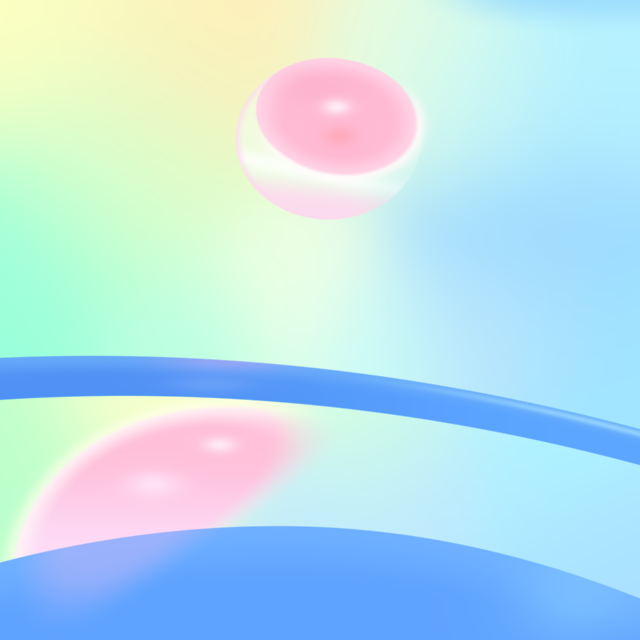
Reproduce this background procedurally as a WebGL 1 fragment shader.

```glsl
precision highp float;
// Pastel sky with a glossy pink bubble, a blue ribbon, a pink drop and a blue hill.

uniform vec2 u_resolution;

#define BUBBLE_POS vec2(0.513, 0.783)
#define BUBBLE_SIZE vec2(0.145, 0.126)
#define DISC_POS vec2(0.527, 0.817)
#define DISC_SIZE vec2(0.128, 0.091)
#define DROP_POS vec2(0.240, 0.227)
#define DROP_SIZE vec2(0.276, 0.118)
#define PINK vec3(1.0, 0.73, 0.83)
#define PALE_PINK vec3(0.99, 0.85, 0.93)
#define RIBBON_BLUE vec3(0.31, 0.57, 0.96)
#define HILL_BLUE vec3(0.37, 0.64, 1.0)

// Colour in rgb, weight in a; dividing by the sum blends the glows.
vec4 glow(vec2 p, vec2 center, float radius, vec3 color) {
  vec2 d = (p - center) / radius;
  return vec4(color, 1.0) * (exp(-dot(d, d)) + 0.0005);
}

float spot(vec2 p, vec2 center, vec2 size) {
  vec2 d = (p - center) / size;
  return exp(-dot(d, d));
}

float arch(float x, float peakX, float peakY, float bend) {
  return peakY - bend * (x - peakX) * (x - peakX);
}

float ellipse(vec2 p, vec2 size) {
  return (length(p / size) - 1.0) * min(size.x, size.y);
}

vec2 rotate(vec2 p, float angle) {
  float c = cos(angle), s = sin(angle);
  return vec2(c * p.x + s * p.y, c * p.y - s * p.x);
}

vec3 upperSky(vec2 p) {
  vec4 sum = glow(p, vec2(0.0, 1.0), 0.20, vec3(0.99, 1.0, 0.76));
  sum += glow(p, vec2(0.32, 0.93), 0.17, vec3(1.0, 0.94, 0.73));
  sum += glow(p, vec2(0.0, 0.56), 0.18, vec3(0.59, 1.0, 0.86));
  sum += glow(p, vec2(0.20, 0.73), 0.18, vec3(0.85, 1.0, 0.80));
  sum += glow(p, vec2(0.46, 0.55), 0.13, vec3(0.94, 1.0, 0.90));
  sum += glow(p, vec2(0.30, 0.45), 0.12, vec3(0.73, 1.0, 0.89));
  sum += glow(p, vec2(0.63, 0.87), 0.14, vec3(0.89, 0.99, 0.89));
  sum += glow(p, vec2(0.76, 0.83), 0.12, vec3(0.79, 0.98, 0.97));
  sum += glow(p, vec2(0.94, 0.86), 0.14, vec3(0.72, 0.95, 1.0));
  sum += glow(p, vec2(0.84, 0.64), 0.18, vec3(0.61, 0.85, 1.0));
  sum += glow(p, vec2(0.75, 0.48), 0.13, vec3(0.75, 0.91, 0.99));
  sum += glow(p, vec2(0.59, 0.45), 0.11, vec3(0.79, 0.99, 0.97));
  sum += glow(p, vec2(0.97, 0.41), 0.15, vec3(0.63, 0.90, 1.0));
  vec3 color = sum.rgb / sum.a;
  float cloud = smoothstep(-0.015, 0.05, p.y - arch(p.x, 0.98, 0.955, -0.22));
  return mix(color, vec3(0.59, 0.85, 0.99), 0.75 * cloud * smoothstep(0.62, 0.82, p.x));
}

vec3 lowerSky(vec2 p) {
  vec4 sum = glow(p, vec2(0.0, 0.25), 0.15, vec3(0.73, 1.0, 0.80));
  sum += glow(p, vec2(0.27, 0.37), 0.17, vec3(0.97, 1.0, 0.80));
  sum += glow(p, vec2(0.58, 0.33), 0.12, vec3(0.82, 1.0, 0.89));
  sum += glow(p, vec2(0.88, 0.28), 0.15, vec3(0.69, 0.97, 1.0));
  sum += glow(p, vec2(0.66, 0.23), 0.12, vec3(0.75, 0.91, 1.0));
  sum += glow(p, vec2(0.47, 0.19), 0.11, vec3(0.75, 0.92, 1.0));
  sum += glow(p, vec2(0.93, 0.15), 0.15, vec3(0.66, 0.87, 1.0));
  return sum.rgb / sum.a;
}

vec3 addBubble(vec3 color, vec2 p, float px) {
  // Clear shell with a pink base and a bright band
  vec2 q = p - BUBBLE_POS;
  float shell = ellipse(q, BUBBLE_SIZE);
  float inside = smoothstep(px, -px, shell);
  float side = 1.0 - smoothstep(0.02, 0.12, q.x);
  float base = smoothstep(-0.055, -0.105, q.y + 0.12 * q.x);
  vec3 glass = mix(color, vec3(0.95, 1.0, 0.95), 0.55);
  glass = mix(glass, PALE_PINK, 0.9 * base);
  glass = mix(glass, vec3(1.0), 0.75 * exp(-pow((q.y + 0.057 + 0.20 * q.x) / 0.014, 2.0)));
  glass = mix(glass, PALE_PINK, 0.7 * side * smoothstep(-0.012, 0.0, shell));
  color = mix(color, glass, inside * mix(0.55, 1.0, side));
  // Tilted pink disc with a white lip
  q = rotate(p - DISC_POS, -0.17);
  float disc = ellipse(q, DISC_SIZE);
  float lower = smoothstep(0.05, -0.05, q.y - 0.5 * q.x);
  color = mix(color, vec3(1.0, 0.98, 0.98), 0.85 * lower * exp(-pow(disc / 0.009, 2.0)));
  vec3 fill = mix(PINK, vec3(1.0, 0.83, 0.90), smoothstep(-0.032, 0.0, disc));
  fill = mix(fill, vec3(0.98, 0.68, 0.79), 0.5 * spot(q, vec2(-0.04, 0.04), vec2(0.07, 0.03)));
  fill = mix(fill, vec3(1.0, 0.64, 0.70), 0.7 * spot(p, vec2(0.532, 0.787), vec2(0.025, 0.016)));
  fill = mix(fill, vec3(1.0, 0.95, 0.98), 0.9 * spot(p, vec2(0.526, 0.833), vec2(0.022, 0.012)));
  return mix(color, fill, smoothstep(px, -px - 0.004 * lower, disc));
}

// A tilted ellipse, bowed and tapering towards its upper right end
float dropDistance(vec2 p) {
  vec2 q = rotate(p - DROP_POS, 0.55);
  q.y += 0.67 * q.x * q.x;
  return ellipse(q, vec2(DROP_SIZE.x, DROP_SIZE.y - 0.1 * q.x));
}

vec3 addDrop(vec3 color, vec2 p, float d, float px) {
  float upper = smoothstep(-0.06, 0.04, rotate(p - DROP_POS, 0.55).y);
  color = mix(color, vec3(1.0, 1.0, 0.92), 0.6 * upper * exp(-pow(d / 0.012, 2.0)));
  vec3 fill = mix(vec3(0.99, 0.86, 0.97), vec3(1.0, 0.75, 0.85), smoothstep(0.13, 0.30, p.y));
  fill = mix(fill, vec3(1.0, 0.96, 0.97), smoothstep(-0.035, 0.0, d) * (0.25 + 0.65 * upper));
  fill = mix(fill, vec3(1.0, 0.94, 0.97), 0.85 * spot(p, vec2(0.343, 0.305), vec2(0.026, 0.012)));
  fill = mix(fill, vec3(1.0, 0.91, 0.97), 0.8 * spot(p, vec2(0.240, 0.243), vec2(0.042, 0.020)));
  float soft = mix(0.035, 0.005, upper) + px;
  return mix(color, fill, smoothstep(0.3 * soft, -soft, d));
}

void main() {
  vec2 p = gl_FragCoord.xy / u_resolution;
  float px = 1.0 / min(u_resolution.x, u_resolution.y);
  float top = arch(p.x, 0.143, 0.444, 0.156);
  float bottom = arch(p.x, 0.195, 0.3815, 0.167);
  vec3 color = addBubble(upperSky(p), p, px);

  // Drop and hill beneath the ribbon
  float d = dropDistance(p);
  vec3 below = addDrop(lowerSky(p), p, d, px);
  float crest = arch(p.x, 0.436, 0.178, p.x < 0.436 ? 0.30 : 0.356);
  vec3 hill = mix(HILL_BLUE, vec3(0.46, 0.71, 1.0), 0.7 * smoothstep(0.09, 0.0, crest - p.y));
  hill = mix(hill, vec3(0.50, 0.77, 1.0), 0.7 * spot(p, vec2(0.90, 0.07), vec2(0.10, 0.08)));
  hill = mix(hill, vec3(0.66, 0.70, 0.98), 0.75 * smoothstep(0.005, -0.06, d));
  below = mix(below, hill, smoothstep(-px, px, crest - p.y));
  color = mix(color, below, smoothstep(-px, px, bottom - p.y));

  // Ribbon, shaded across its width
  float t = (p.y - bottom) / (top - bottom);
  vec3 ribbon = mix(RIBBON_BLUE, vec3(0.36, 0.65, 1.0), smoothstep(0.2, 0.9, p.x));
  ribbon = mix(ribbon, vec3(0.43, 0.69, 0.98), 0.75 * smoothstep(0.45, 1.0, t));
  ribbon = mix(ribbon, vec3(0.64, 0.65, 0.96), 0.8 * spot(p, vec2(0.36, 0.438), vec2(0.10, 0.018)));
  ribbon = mix(ribbon, vec3(0.47, 0.66, 0.98), 0.6 * spot(p, vec2(0.33, 0.40), vec2(0.07, 0.014)));
  float shine = exp(-pow((t - 0.86) / 0.09, 2.0)) * smoothstep(0.5, 0.95, p.x);
  ribbon = mix(ribbon, vec3(0.62, 0.86, 1.0), 0.75 * shine);
  color = mix(color, ribbon, smoothstep(-px, px, top - p.y) * smoothstep(-px, px, p.y - bottom));
  gl_FragColor = vec4(color, 1.0);
}
```
